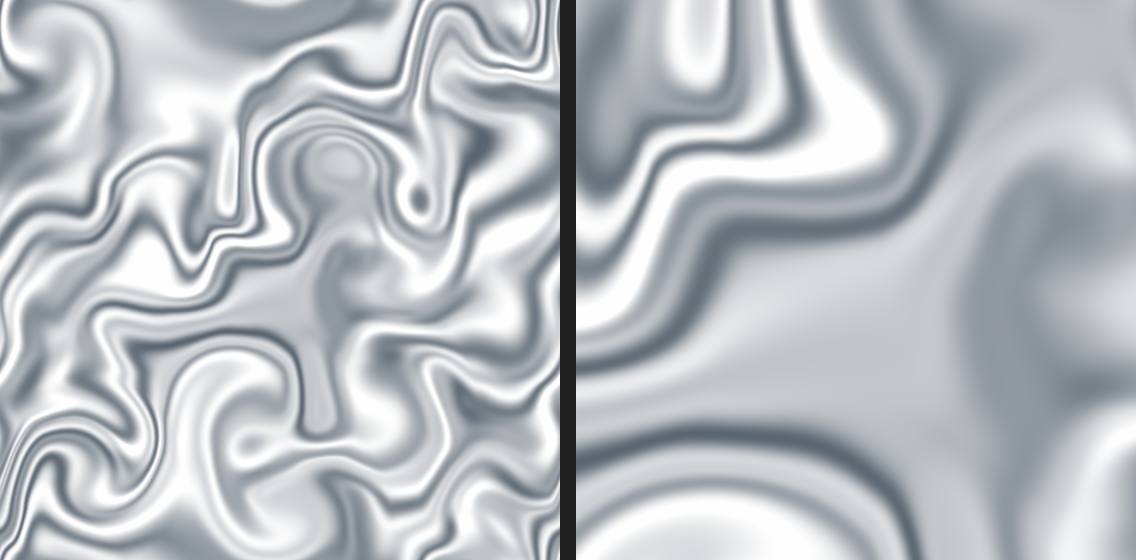
Left, the full canvas; right, a detail of the centre.
This texture is drawn by a WebGL 1 fragment shader. Its source:

```glsl
precision highp float;
// Marbled ink: soft slate bands on white, flowing up to the right with curls.
// Wrapped cells of vortices and layered sines bend the plane, then two
// families of stripes and a slow shade are summed into one tone.
uniform vec2 u_resolution;

const float TAU = 6.2831853;
const vec3 SLATE = vec3(0.35, 0.395, 0.44);
const vec3 WHITE = vec3(0.995);
const float VORTEX_CELLS = 5.0;             // vortices per side
const float VORTEX_RADIUS = 0.9;            // in cells
const float VORTEX_TURN = 3.4;              // largest rotation, radians
const float BEND = 0.048;                   // size of the sine folds
const float SWEEP = 0.12;                   // steep sides, level middle
const vec2 BROAD_BANDS = vec2(5.0, -6.0);   // whole repeats per side
const vec2 NARROW_BANDS = vec2(8.0, -11.0);
const vec2 FINE_STREAKS = vec2(15.0, -19.0);
const float BASE_TONE = 1.04;
const float BROAD_DEPTH = 0.62;
const float NARROW_DEPTH = 0.32;
const float STREAK_DEPTH = 0.04;
const float SHADE_DEPTH = 0.1;

vec3 hash3(vec2 cell) {
  vec3 k = vec3(dot(cell, vec2(127.1, 311.7)),
                dot(cell, vec2(269.5, 183.3)),
                dot(cell, vec2(419.2, 371.9)));
  return fract(sin(k + 2.7) * 43758.55);
}

// Rotates the plane around one jittered centre in each wrapped cell.
vec2 swirl(vec2 p) {
  vec2 grid = p * VORTEX_CELLS;
  vec2 home = floor(grid);
  vec2 shift = vec2(0.0);
  for (int j = -1; j <= 1; j++) {
    for (int i = -1; i <= 1; i++) {
      vec2 cell = home + vec2(float(i), float(j));
      vec3 rnd = hash3(mod(cell, VORTEX_CELLS));
      vec2 d = grid - cell - 0.2 - 0.6 * rnd.xy;
      float fade = max(0.0, 1.0 - dot(d, d) / (VORTEX_RADIUS * VORTEX_RADIUS));
      float angle = VORTEX_TURN * (2.0 * rnd.z - 1.0) * fade * fade;
      float c = cos(angle);
      float s = sin(angle);
      shift += vec2(c * d.x - s * d.y, s * d.x + c * d.y) - d;
    }
  }
  return p + shift / VORTEX_CELLS;
}

// Folds the plane with sines of whole frequency, so that it still wraps.
vec2 fold(vec2 p) {
  for (int i = 1; i <= 4; i++) {
    float f = float(i);
    p += BEND / f * sin(TAU * (f * p.yx - p) + vec2(1.3, 4.1) * f);
  }
  p.x += SWEEP * sin(TAU * p.x);
  return p;
}

float wave(vec2 p, vec2 repeats, float phase) {
  return 0.5 + 0.5 * sin(TAU * dot(p, repeats) + phase);
}

void main() {
  vec2 p = gl_FragCoord.xy / u_resolution;
  vec2 q = fold(swirl(p));

  // Slow variation that breaks up the regular stripes
  float shade = sin(TAU * (2.0 * q.x + q.y) + 0.8)
              * sin(TAU * (3.0 * q.y - q.x) + 2.1);
  float drift = sin(TAU * (q.x + 2.0 * q.y) + 3.0);

  // Dark lines over a lighter secondary set
  float broad = wave(q, BROAD_BANDS, 1.5 * shade + drift);
  float narrow = wave(q, NARROW_BANDS, 1.2 * drift - shade);
  float streak = wave(q, FINE_STREAKS, 2.0 * shade);

  float tone = BASE_TONE - BROAD_DEPTH * pow(broad, 1.5)
             - NARROW_DEPTH * narrow
             + STREAK_DEPTH * (streak - 0.5)
             + SHADE_DEPTH * (shade + 0.5 * drift);
  gl_FragColor = vec4(mix(SLATE, WHITE, clamp(tone, 0.0, 1.0)), 1.0);
}
```
